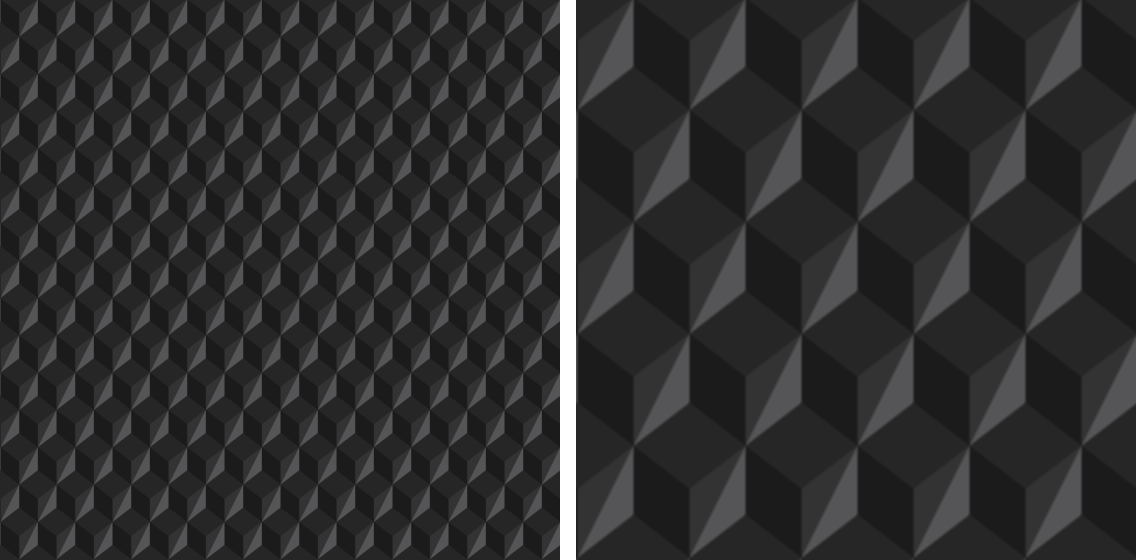
Left: the whole. Right: its middle third, enlarged.
Reproduce this pattern procedurally as a three.js fragment shader.

```glsl
varying vec2 vUv;

#define REPEATS 15.0
#define ORIGIN vec2(0.014, -0.020)
#define LID_HALF_HEIGHT 0.385
#define EDGE_SOFTNESS 0.020
#define LID_COLOR vec3(0.150, 0.150, 0.151)
#define LEFT_COLOR vec3(0.104, 0.104, 0.105)
#define RIGHT_COLOR vec3(0.200, 0.200, 0.201)
#define GLINT_COLOR vec3(0.335, 0.335, 0.343)

// Soft coverage of the positive side of a signed distance, in cells
float coverage(float dist) {
  return smoothstep(-EDGE_SOFTNESS, EDGE_SOFTNESS, dist);
}

// One staggered row: y runs down from 0 to 1, lids meet at x = 0 and 1
vec3 cubeRow(vec2 cell) {
  // Right face, cut by a diagonal into a dim and a bright facet;
  // x is unwrapped so the face stays whole across the cell border
  float faceX = fract(cell.x - 0.25) + 0.25;
  float diagonal = (cell.y - 2.0 + 2.0 * faceX) / sqrt(5.0);
  vec3 color = mix(RIGHT_COLOR, GLINT_COLOR, coverage(diagonal));

  // Left face, bounded by the upright cube edges
  float leftFace = abs(fract(cell.x + 0.75) - 0.5) - 0.25;
  color = mix(color, LEFT_COLOR, coverage(leftFace));

  // Lower half of this row's lid and upper half of the next row's
  float h = LID_HALF_HEIGHT;
  float fromCenter = abs(2.0 * cell.x - 1.0);
  float lid = max(h * (1.0 - fromCenter) - cell.y, cell.y - 1.0 + h * fromCenter);
  lid /= sqrt(1.0 + 4.0 * h * h);
  return mix(color, LID_COLOR, coverage(lid));
}

void main() {
  vec2 grid = vec2(vUv.x, 1.0 - vUv.y) * REPEATS - ORIGIN;
  float row = floor(grid.y);
  float stagger = 0.5 * mod(row, 2.0);
  vec2 cell = vec2(fract(grid.x - stagger), grid.y - row);
  gl_FragColor = vec4(cubeRow(cell), 1.0);
}
```
